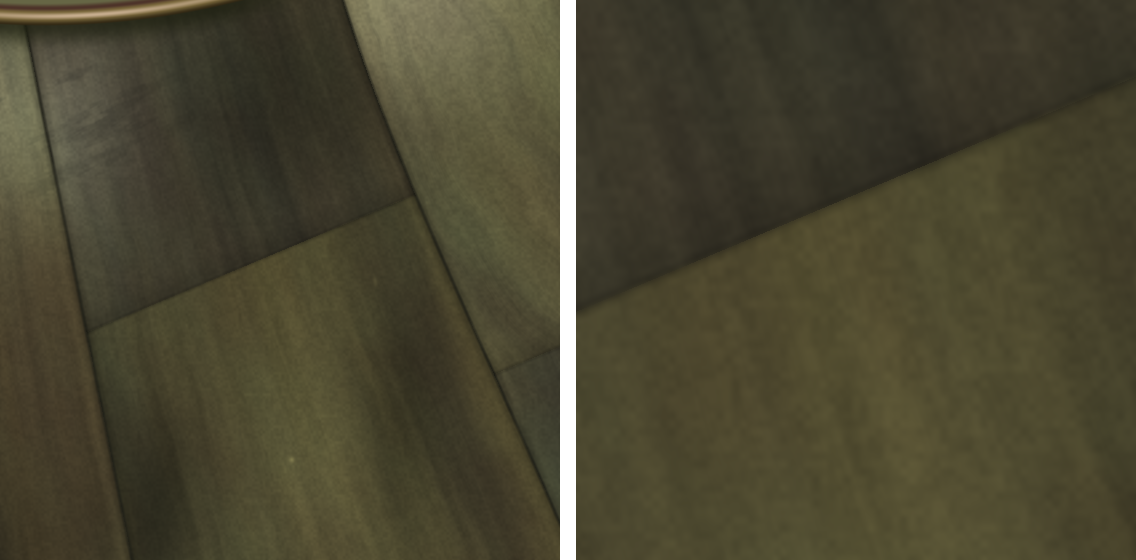
Left: the whole. Right: its middle third, enlarged.
Reproduce this texture procedurally as a three.js fragment shader.

```glsl
varying vec2 vUv;

float hash(vec2 p) {
  p = fract(p * vec2(123.34, 345.45));
  p += dot(p, p + 34.35);
  return fract(p.x * p.y);
}

float noise(vec2 p) {
  vec2 i = floor(p);
  vec2 f = fract(p);
  f = f * f * (3.0 - 2.0 * f);
  return mix(mix(hash(i), hash(i + vec2(1.0, 0.0)), f.x),
             mix(hash(i + vec2(0.0, 1.0)), hash(i + 1.0), f.x), f.y);
}

float fbm(vec2 p) {
  float sum = 0.0;
  float amp = 0.5;
  for (int i = 0; i < 4; i++) {
    sum += amp * noise(p);
    p = p * 2.03 + 17.3;
    amp *= 0.5;
  }
  return sum;
}

// Soft round spot of light or shade
float glow(vec2 p, vec2 center, vec2 radius) {
  vec2 d = (p - center) / radius;
  return exp(-dot(d, d));
}

void main() {
  vec2 p = vUv;

  // Planks between seams that converge toward the top, the right one bowed
  float plankWidth = 0.791 - 0.215 * p.y - 0.1 * p.y * p.y * (1.0 - p.y);
  float across = (p.x - 0.236 + 0.2 * p.y) / plankWidth;
  float plank = floor(across);
  float seamDist = abs(across - floor(across + 0.5)) * plankWidth * 0.95;
  float leftPlank = step(plank, -0.5);
  float rightPlank = step(0.5, plank);

  // Slanted butt joint, staggered from plank to plank
  float joint = 0.341 - 0.38 * plank + 0.4 * leftPlank;
  float jointDist = (p.y - 0.42 * p.x - joint) * 0.92;
  float upper = smoothstep(-0.003, 0.003, jointDist);

  // Stain of each board
  vec3 lowerStain = mix(vec3(0.287, 0.267, 0.175), vec3(0.255, 0.25, 0.185), rightPlank);
  vec3 upperStain = mix(vec3(0.257, 0.24, 0.177), vec3(0.335, 0.318, 0.215), rightPlank);
  vec3 color = mix(lowerStain, upperStain, upper);
  color = mix(color, vec3(0.285, 0.26, 0.18), leftPlank);

  // Straight grain along the planks, swirling only on the right one
  float board = plank * 7.3 + step(0.0, jointDist) * 3.7;
  vec2 wood = vec2(across * 0.65, p.y) + board;
  float warp = (fbm(wood * vec2(4.0, 3.0)) - 0.47) * (0.5 + 1.5 * rightPlank);
  float bands = fbm(vec2(wood.x * 9.0 + warp, wood.y * 1.3));
  float streaks = fbm(vec2(wood.x * 60.0 + warp * 5.0, wood.y * 3.0));
  float clouds = fbm(wood * vec2(7.0, 5.0) + 9.0);
  color *= 1.0 + 0.42 * (bands - 0.47) + 0.26 * (streaks - 0.47) + 0.34 * (clouds - 0.47);
  color += vec3(0.035, 0.018, -0.02) * (bands - 0.45);
  color += vec3(-0.03, 0.015, 0.0) * (clouds - 0.45);

  // Broad tonal bands of the lower board
  float lowerBoard = (1.0 - upper) * (1.0 - leftPlank) * (1.0 - rightPlank);
  color *= 1.0 - 0.22 * lowerBoard * glow(p, vec2(0.72, 0.26), vec2(0.07, 0.2));
  color *= 1.0 - 0.25 * lowerBoard * glow(p, vec2(0.29, 0.12), vec2(0.05, 0.15));
  color *= 1.0 + 0.14 * lowerBoard * glow(p, vec2(0.55, 0.12), vec2(0.13, 0.2));

  // Dark smudges on the worn upper left
  float smudge = smoothstep(0.48, 0.7, fbm(p * vec2(15.0, 28.0) + p.yx * vec2(-14.0, -9.0)));
  color *= 1.0 - 0.3 * smudge * glow(p, vec2(0.1, 0.8), vec2(0.18, 0.13));

  // Window sheen and shaded areas
  color += vec3(0.18, 0.2, 0.17) * leftPlank * glow(p, vec2(0.0, 0.82), vec2(0.3, 0.2));
  color += vec3(0.16, 0.16, 0.145) * (1.0 - leftPlank) * glow(p, vec2(0.1, 0.79), vec2(0.16, 0.21));
  color += vec3(0.2, 0.2, 0.175) * rightPlank * glow(p, vec2(0.72, 1.03), vec2(0.22, 0.2));
  color *= 1.0 - 0.3 * (1.0 - rightPlank) * glow(p, vec2(0.53, 0.84), vec2(0.2, 0.2));
  color *= 1.0 - 0.25 * glow(p, vec2(0.0, 0.0), vec2(0.25, 0.2));

  // Narrow seams in soft shade
  float worn = 0.55 + 0.3 * noise(vec2(p.y * 22.0, plank));
  color *= 1.0 - 0.2 * smoothstep(0.018, 0.0, seamDist);
  color = mix(color, vec3(0.12, 0.12, 0.09), worn * smoothstep(0.0055, 0.0, seamDist));
  color *= 1.0 - 0.15 * smoothstep(0.007, 0.0, abs(jointDist));
  color *= 1.0 - 0.14 * upper * smoothstep(0.05, 0.0, jointDist);

  // Fine mottled surface
  color *= 1.0 + 0.09 * (noise(p * 210.0) - 0.5) + 0.07 * (noise(p * 105.0) - 0.5);
  float speck = glow(p, vec2(0.521, 0.179), vec2(0.005)) + 0.5 * glow(p, vec2(0.67, 0.497), vec2(0.004, 0.008));
  color += vec3(0.14, 0.13, 0.08) * speck;

  // Brass rim and its contact shadow
  float rim = p.y - 0.955 - 0.36 * (p.x - 0.08) * (p.x - 0.08);
  float shadow = smoothstep(-0.05, 0.0, rim) * smoothstep(0.6, 0.38, p.x);
  color = mix(color, vec3(0.11, 0.12, 0.06), 0.7 * shadow);
  vec3 brass = mix(vec3(0.2, 0.16, 0.08), vec3(0.47, 0.4, 0.23), smoothstep(0.0, 0.012, rim));
  float shine = 0.6 + 0.4 * glow(p, vec2(0.16, 0.97), vec2(0.14, 0.1));
  brass = mix(brass, vec3(0.78, 0.68, 0.56), shine * smoothstep(0.008, 0.0, abs(rim - 0.016)));
  brass = mix(brass, vec3(0.3, 0.2, 0.16), smoothstep(0.022, 0.03, rim));
  brass = mix(brass, vec3(0.4, 0.4, 0.27), smoothstep(0.03, 0.04, rim));
  color = mix(color, brass, smoothstep(-0.002, 0.002, rim));

  gl_FragColor = vec4(color, 1.0);
}
```
